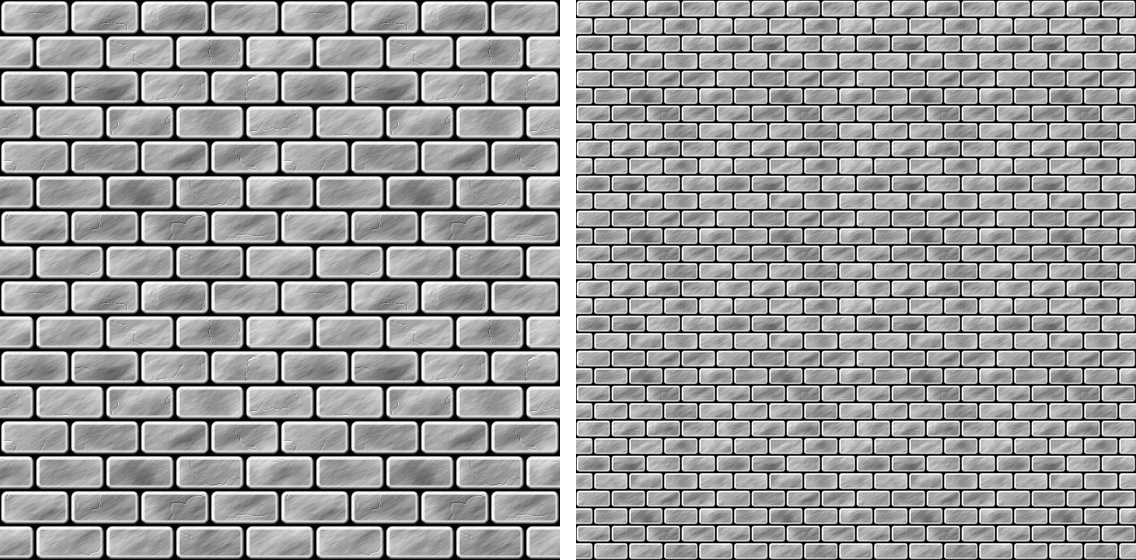
Left: one tile. Right: repeated 2 by 2.
Reproduce this texture procedurally as a three.js fragment shader.

```glsl
// Wall of rounded grey stone bricks in running bond over black joints.
// A box distance gives each brick and its bevelled rim; hashed noise gives
// clouds, slanted grain and embossed cracks, seeded by a wrapped brick index.

varying vec2 vUv;

const float ROWS = 16.0;                     // bricks down; one unit is a row
const vec2 CELL = vec2(2.0, 1.0);            // brick pitch: 8 across, 16 down
const vec2 VARIANTS = vec2(4.0, 8.0);        // wear repeats after these bricks
const vec2 HALF_SIZE = vec2(0.96, 0.46);
const float CORNER = 0.17;
const float SOFT = 0.025;                    // edge smoothing
const float RIM = 0.09;                      // bevel width
const vec2 LIGHT = vec2(-0.6, 0.8);
const float RELIEF_STEP = 0.03;
const float RELIEF_GAIN = 0.85;
const float CRACK_WIDTH = 0.028;
const float CRACK_DEPTH = 0.2;

const vec3 JOINT = vec3(0.01);
const vec3 STONE = vec3(0.70);
const vec3 RIM_LIT = vec3(0.97);
const vec3 RIM_LINE = vec3(0.87);
const vec3 RIM_SHADE = vec3(0.45);

float hash(vec2 p) {
  return fract(sin(dot(p, vec2(127.1, 311.7))) * 43758.5453);
}

float noise(vec2 p) {
  vec2 i = floor(p);
  vec2 f = fract(p);
  f = f * f * (3.0 - 2.0 * f);
  return mix(mix(hash(i), hash(i + vec2(1.0, 0.0)), f.x),
             mix(hash(i + vec2(0.0, 1.0)), hash(i + 1.0), f.x), f.y);
}

float fbm(vec2 p) {
  float sum = 0.0;
  float amp = 0.5;
  for (int i = 0; i < 5; i++) {
    sum += amp * noise(p);
    p = p * 2.03 + 17.3;
    amp *= 0.5;
  }
  return sum / 0.97;
}

// Coordinates stretched along a rising diagonal
vec2 slant(vec2 p) {
  return vec2(dot(p, vec2(0.87, 0.5)) * 0.9, dot(p, vec2(-0.5, 0.87)) * 2.2);
}

// Thin broken lines along a contour of warped noise
float crack(vec2 p) {
  vec2 warp = vec2(noise(p * 5.0 + 3.1), noise(p * 5.0 + 8.7)) - 0.5;
  warp += 0.4 * (vec2(noise(p * 13.0), noise(p * 13.0 + 5.3)) - 0.5);
  float contour = abs(noise(p * 1.2 + 0.22 * warp) - 0.5);
  float present = smoothstep(0.38, 0.55, noise(p * 1.4 + 31.0));
  return present * (1.0 - smoothstep(0.0, CRACK_WIDTH, contour));
}

float height(vec2 p) {
  return 0.6 * fbm(slant(p) * 2.2 + 9.0) - CRACK_DEPTH * crack(p);
}

void main() {
  // Brick grid, every other row shifted by half a brick
  vec2 wall = vUv * ROWS / CELL;
  float row = floor(wall.y);
  wall.x += 0.5 * (1.0 - mod(row, 2.0));
  vec2 brick = mod(floor(wall), VARIANTS);
  vec2 q = (fract(wall) - 0.5) * CELL;
  vec2 seed = 40.0 * vec2(hash(brick + 1.7), hash(brick + 6.3));
  vec2 p = q + seed;

  // Rounded box: depth below the edge and outward direction
  vec2 corner = abs(q) - HALF_SIZE + CORNER;
  float depth = CORNER - length(max(corner, 0.0)) - min(max(corner.x, corner.y), 0.0);
  vec2 outward = sign(q) * normalize(max(corner, 0.0001));

  // Stone face: clouds, a darker hollow and embossed relief
  float cloud = fbm(slant(p) * 0.9) - 0.5;
  vec2 hollowPos = (q - vec2(0.25, -0.1)) / vec2(0.75, 0.4);
  float hollow = exp(-dot(hollowPos, hollowPos));
  float relief = height(p) - height(p + LIGHT * RELIEF_STEP);
  float wear = 0.55 * cloud - 0.13 * hollow + RELIEF_GAIN * relief;
  vec3 color = STONE + wear;

  // Bevel: white toward the light, a pale line and dark lip away from it
  float lit = smoothstep(-0.25, 0.35, dot(outward, LIGHT));
  float line = smoothstep(0.01, RIM * 0.75, depth);
  vec3 rimColor = mix(mix(RIM_SHADE, RIM_LINE, line), RIM_LIT, lit);
  float rim = 1.0 - smoothstep(RIM - SOFT, RIM + SOFT, depth);
  color = mix(color, rimColor + 0.35 * RELIEF_GAIN * relief, rim);

  // Joints
  color = mix(JOINT, color, smoothstep(-SOFT, SOFT, depth));
  gl_FragColor = vec4(clamp(color, 0.0, 1.0), 1.0);
}
```
